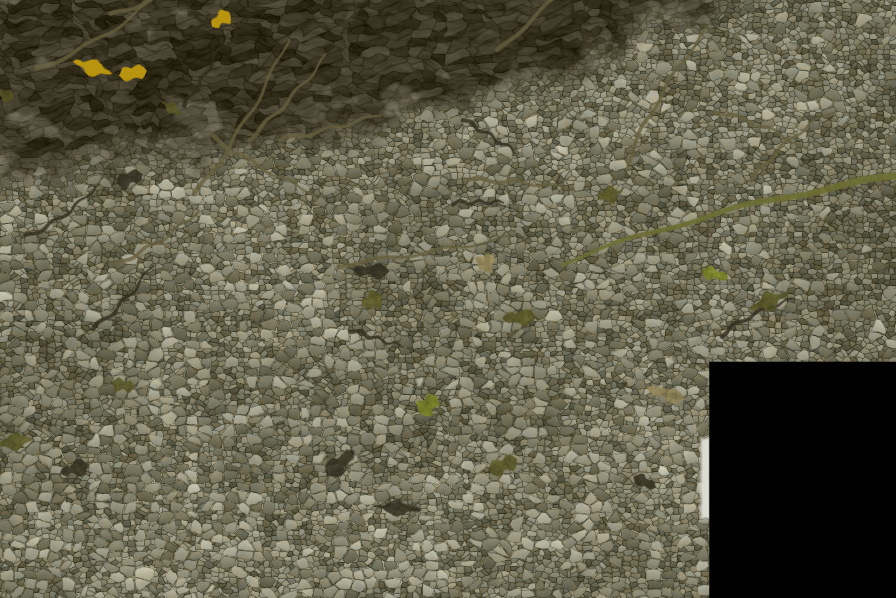
This texture is drawn by a Shadertoy shader. Its source:

```glsl
// Gravel path at dusk with dark leaf litter in the upper left corner.
// Two sizes of cellular stones form the ground; twigs and leaves are
// scattered over it by hashed loops, and a black panel covers one corner.

vec2 hash2(vec2 p) {
    vec3 q = fract(p.xyx * vec3(0.1031, 0.1030, 0.0973));
    q += dot(q, q.yzx + 33.33);
    return fract((q.xx + q.yz) * q.zy);
}

// Cellular stones: x = distance to the gap, y = stone id, z = lit side
vec3 stones(vec2 p) {
    vec2 cell = floor(p), f = fract(p), id = vec2(0.0), toCentre = vec2(0.0);
    float near = 8.0, second = 8.0;
    for (int j = -1; j <= 1; j++)
    for (int i = -1; i <= 1; i++) {
        vec2 g = vec2(i, j);
        vec2 r = g + 0.1 + 0.8 * hash2(cell + g) - f;
        float d = length(r);
        if (d < near) {
            second = near; near = d;
            id = cell + g; toCentre = r;
        } else second = min(second, d);
    }
    return vec3(second - near, hash2(id + 71.0).x, -toCentre.y);
}

// Layered, warped sines, roughly -1 to 1
float waves(vec2 p) {
    float sum = 0.0, amp = 0.5;
    for (int i = 0; i < 4; i++) {
        p = mat2(0.8, 0.6, -0.6, 0.8) * p * 1.8 + 1.7;
        sum += amp * sin(p.x + 1.3 * sin(p.y)) * cos(p.y + sin(p.x * 0.7));
        amp *= 0.65;
    }
    return sum;
}

// Coverage of a bent, tapering twig from a to b
float twig(vec2 p, vec2 a, vec2 b, float bend, float width) {
    vec2 ab = b - a;
    float len = length(ab);
    vec2 dir = ab / len, r = p - a;
    float along = dot(r, dir), t = clamp(along / len, 0.0, 1.0);
    float across = dot(r, vec2(-dir.y, dir.x));
    across -= bend * 4.0 * t * (1.0 - t) + 0.003 * sin(t * 17.0 + a.x * 40.0);
    float d = length(vec2(along - t * len, across)) - width * (1.0 - 0.6 * t);
    return 1.0 - smoothstep(-0.0015, 0.002, d);
}

// Coverage of a ragged leaf; size holds its half length and half width
float leaf(vec2 p, vec2 centre, float angle, vec2 size) {
    vec2 r = p - centre;
    float c = cos(angle), s = sin(angle);
    r = vec2(c * r.x + s * r.y, c * r.y - s * r.x) / size;
    float rim = 1.0 - r.x * r.x - abs(r.y) + 0.25 * sin(r.x * 6.0 + centre.x * 50.0);
    rim += 0.2 * waves(p * 55.0);
    return smoothstep(0.0, 0.3, rim) * step(abs(r.x), 1.3);
}

vec3 gravel(vec2 p) {
    vec2 q = p * vec2(1.0, 1.3) + 0.004 * vec2(waves(p * 30.0), waves(p * 30.0 + 9.0));
    vec3 big = stones(q * 48.0), fine = stones(q * 88.0 + 5.0);
    float bigTone = mix(0.40, 0.67, big.y) + 0.09 * big.z;
    bigTone *= mix(0.58, 1.0, smoothstep(0.0, 0.26, big.x));
    float fineTone = mix(0.34, 0.61, fine.y) + 0.06 * fine.z;
    fineTone *= mix(0.64, 1.0, smoothstep(0.0, 0.3, fine.x));
    float bigShare = 0.62 - 0.25 * p.y - 0.12 * p.x;
    float isBig = step(fract(big.y * 7.31), bigShare) * smoothstep(0.02, 0.12, big.x);
    float tone = mix(fineTone, bigTone, isBig);
    tone *= 1.0 + 0.13 * waves(p * 4.0 + 2.0) + 0.08 * waves(p * 19.0);
    float tint = fract(fine.y * 13.7) - 0.5;
    return tone - vec3(0.0, 0.01, 0.095) + 0.03 * tint * vec3(1.0, 0.2, -1.0);
}

vec3 litter(vec2 p) {
    vec3 flake = stones(p * vec2(34.0, 74.0) + 1.2 * waves(p * 12.0));
    float tone = mix(0.16, 0.31, flake.y) * mix(0.75, 1.0, smoothstep(0.0, 0.25, flake.x));
    float pale = smoothstep(0.3, 0.65, waves(p * vec2(9.0, 14.0) + 4.0));
    tone += 0.13 * pale + 0.05 * waves(p * vec2(30.0, 90.0));
    return tone - vec3(0.0, 0.022, 0.09);
}

void mainImage(out vec4 fragColor, in vec2 fragCoord) {
    vec2 p = fragCoord / iResolution.y;
    float right = iResolution.x / iResolution.y;

    // Ground: gravel giving way to leaf litter along a ragged slope
    float slope = p.y - 0.72 - 0.2 * p.x * p.x + 0.05 * waves(p * 9.0);
    vec3 col = mix(gravel(p), litter(p), smoothstep(-0.05, 0.06, slope));

    // Scattered twigs, mostly lying flat
    for (int i = 0; i < 24; i++) {
        vec2 h = hash2(vec2(i, 3)), k = hash2(vec2(i, 17));
        vec2 a = vec2(h.x * 1.3, 0.2 + 0.8 * sqrt(h.y));
        float angle = (k.x - 0.45) * 1.9, len = 0.08 + 0.24 * k.y * k.y;
        vec2 b = a + len * vec2(cos(angle), sin(angle));
        vec3 bark = mix(vec3(0.19, 0.17, 0.11), vec3(0.40, 0.37, 0.24), step(0.6, k.y));
        col = mix(col, bark, 0.8 * twig(p, a, b, 0.12 * (h.x - 0.5) * len, 0.0035));
    }
    // Long green stem reaching in from the right
    col = mix(col, vec3(0.43, 0.43, 0.20), 0.9 * twig(p, vec2(right, 0.705), vec2(0.94, 0.56), -0.015, 0.006));

    // Scattered leaves: dark rotting ones, olive ones, a few bright green
    for (int i = 0; i < 24; i++) {
        vec2 h = hash2(vec2(i, 41)), k = hash2(vec2(i, 59));
        vec3 tint = i % 3 == 0 ? vec3(0.20, 0.18, 0.12) : vec3(0.34, 0.33, 0.14);
        if (i % 6 == 1) tint = vec3(0.46, 0.49, 0.13);
        if (i % 8 == 7) tint = vec3(0.56, 0.51, 0.33);
        vec2 size = vec2(0.018 + 0.022 * k.x, 0.010 + 0.009 * k.y);
        float cover = leaf(p, vec2(h.x * right, 0.1 + 0.75 * h.y), k.y * 1.6 - 0.6, size);
        col = mix(col, tint * (1.0 + 0.2 * waves(p * 60.0)), 0.85 * cover);
    }
    // Fallen yellow leaves on the litter
    for (int i = 0; i < 3; i++) {
        float n = float(i);
        vec2 centre = vec2(0.155 + 0.068 * n + 0.08 * step(1.5, n), 0.887 - 0.009 * n + 0.1 * step(1.5, n));
        float cover = leaf(p, centre, 0.5 * n - 0.3, vec2(0.032 - 0.005 * n, 0.014));
        col = mix(col, vec3(0.72, 0.58, 0.06), cover);
    }

    // Black panel with a pale glint on its left edge
    vec2 glint = abs(p - vec2(1.18, 0.2)) - vec2(0.007, 0.066);
    col = mix(col, vec3(0.86, 0.86, 0.83), 1.0 - smoothstep(-0.004, 0.006, max(glint.x, glint.y)));
    vec2 panel = vec2(1.186 - p.x, p.y - 0.395);
    col *= smoothstep(-0.0015, 0.0015, max(panel.x, panel.y));

    fragColor = vec4(clamp(col, 0.0, 1.0), 1.0);
}
```
